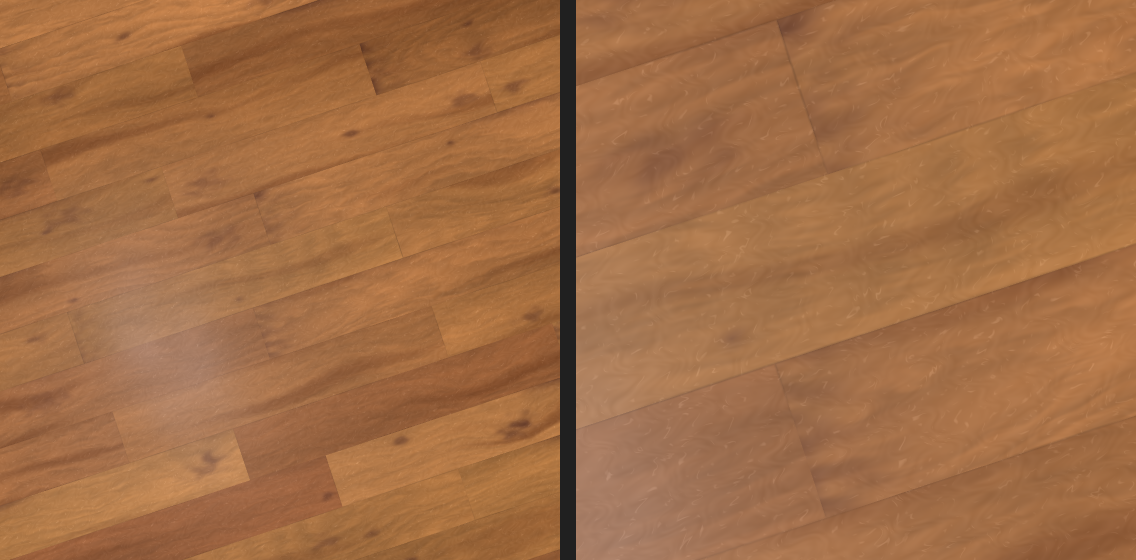
Left, the full canvas; right, a detail of the centre.
Write a WebGL 1 fragment shader that draws this texture.

```glsl
precision highp float;
// Worn oak floor: slanted rows of staggered boards with grain, knots, stains and a soft sheen.
uniform vec2 u_resolution;

const vec2 GRAIN_DIR = vec2(0.949, 0.314);   // direction of the rows
const vec2 BOARD = vec2(0.6, 0.0969);        // board length and width
const float ROW_OFFSET = 0.199;
const float FIRST_JOINT = 0.9;
const float STAGGER = 0.235;                 // joint shift from row to row
const float STAGGER_WAVER = 0.08;
const float SEAM_WIDTH = 0.0013;
const float SEAM_DARKNESS = 0.13;
const float TONE_CONTRAST = 0.40;
const float SPECKLE_SCALE = 230.0;

const vec3 DARK_OAK = vec3(0.545, 0.335, 0.190);
const vec3 LIGHT_OAK = vec3(0.730, 0.510, 0.275);
const vec3 RED_TINT = vec3(0.98, 0.935, 1.0);
const vec3 STREAK = vec3(0.43, 0.235, 0.12);
const vec3 STAIN = vec3(0.34, 0.19, 0.14);
const vec3 HAZE = vec3(0.69, 0.56, 0.515);

const float SHADE_ROW = 0.87;                // darker band along the upper rows
const float SHADE_SPREAD = 0.085;
const vec3 SHADE_TINT = vec3(0.89, 0.86, 0.82);
const vec2 SHEEN_CENTER = vec2(0.30, 0.37);
const vec2 SHEEN_DIR = vec2(0.47, -0.88);
const vec2 SHEEN_SIZE = vec2(0.19, 0.095);

float hash(vec2 p) {
  return fract(sin(dot(p, vec2(127.1, 311.7))) * 43758.5);
}

float cornerSlope(vec2 cell, vec2 offset) {
  float angle = 6.2832 * hash(cell);
  return dot(vec2(cos(angle), sin(angle)), offset);
}

// Gradient noise, about -0.7 to 0.7
float noise(vec2 p) {
  vec2 i = floor(p), f = p - i;
  vec2 u = f * f * f * (f * (f * 6.0 - 15.0) + 10.0);
  vec2 e = vec2(1.0, 0.0);
  return mix(mix(cornerSlope(i, f), cornerSlope(i + e.xy, f - e.xy), u.x),
             mix(cornerSlope(i + e.yx, f - e.yx), cornerSlope(i + e.xx, f - e.xx), u.x), u.y);
}

// Light or dark character of a board, -1 to 1, calmer in the middle rows
float boardTone(vec2 id) {
  float r = id.x;
  float phase = 0.5 * (r + id.y) - 0.5 + 0.3733 * (r - 1.0) * (r - 2.0);
  float contrast = smoothstep(0.0, 4.0, abs(r - 4.8)) * (1.0 - 0.8 * exp(-3.0 * abs(r - 9.0)));
  return contrast * cos(6.2832 * phase) + 0.3 * (hash(id + 4.0) - 0.5);
}

vec3 floorColor(vec2 uv) {
  // Board layout
  vec2 q = vec2(dot(uv, GRAIN_DIR), dot(uv, vec2(-GRAIN_DIR.y, GRAIN_DIR.x)));
  q.y += ROW_OFFSET;
  float row = floor(q.y / BOARD.y);
  q.x -= FIRST_JOINT - STAGGER * row + STAGGER_WAVER * sin(1.2566 * (row - 1.6));
  vec2 id = vec2(row, floor(q.x / BOARD.x));
  vec2 local = q - id.yx * BOARD;
  vec2 edge = min(local, BOARD - local);
  vec2 seed = vec2(hash(id), hash(id + 9.0));

  // Knots, which also push the grain aside
  vec2 grain = local + 7.0 * seed;
  float rough = noise(grain * vec2(40.0, 80.0));
  float bend = 0.022 * noise(grain * vec2(5.0, 11.0)) + 0.004 * rough;
  float knots = 0.0;
  for (int i = 0; i < 3; i++) {
    vec2 key = id * 3.0 + float(i) * 17.0;
    vec2 center = BOARD * vec2(hash(key), 0.15 + 0.7 * hash(key + 5.0));
    float pick = hash(key + 11.0);
    float size = mix(0.004, 0.020, pick * pick);
    float d = length((local - center) * vec2(0.5, 1.0)) / size + 1.3 * rough;
    knots += exp(-d * d) * mix(0.6, 0.35, pick) * step(0.5, hash(key + 23.0));
    bend += size * exp(-0.12 * d * d);
  }
  grain.y += bend;

  // Fibres, growth rings and long dark streaks
  float fibre = noise(grain * vec2(14.0, 110.0)) + 0.8 * noise(grain * vec2(34.0, 210.0));
  float figure = noise(grain * vec2(2.0, 17.0));
  float rings = sin(44.0 * noise(grain * vec2(2.3, 9.0)) + 2.0 * fibre);
  float streak = smoothstep(0.08, 0.50, noise(grain * vec2(1.9, 27.0) + 31.0));

  vec3 color = mix(DARK_OAK, LIGHT_OAK, 0.59 + TONE_CONTRAST * boardTone(id));
  color *= mix(vec3(1.0), RED_TINT, seed.y);
  color *= 1.0 + 0.075 * fibre + 0.18 * figure + 0.04 * seed.x * rings;
  color = mix(color, STREAK, 0.55 * streak * (0.4 + 0.8 * seed.y));

  // Stains along seams and at some board ends
  float sideStain = smoothstep(0.08, 0.5, noise(vec2(q.x * 3.2, row * 5.3 + 0.4)));
  sideStain *= exp(-(BOARD.y - local.y) / 0.010);
  float endStain = step(0.6, seed.x) * exp(-local.x / 0.035) * (0.5 + rough + figure);
  color = mix(color, STAIN, clamp(knots + 0.65 * sideStain + 0.6 * endStain, 0.0, 0.8));

  // Faint seams of uneven strength
  float seam = 1.0 - smoothstep(0.0, SEAM_WIDTH, min(edge.x, edge.y));
  color *= 1.0 - SEAM_DARKNESS * seam * clamp(0.6 + 2.0 * noise(q * 9.0), 0.0, 1.5);

  // Shaded band, uneven room light, hazy sheen
  float across = (q.y - SHADE_ROW) / SHADE_SPREAD;
  color *= mix(vec3(1.0), SHADE_TINT, exp(-across * across));
  color *= 1.0 + 0.09 * noise(uv * 3.7);
  vec2 away = uv - SHEEN_CENTER;
  vec2 s = vec2(dot(away, SHEEN_DIR), dot(away, vec2(-SHEEN_DIR.y, SHEEN_DIR.x))) / SHEEN_SIZE;
  float glow = exp(-dot(s, s)) * (1.0 + 0.6 * noise(uv * 12.0));
  float wash = exp(-dot(away, away) / 0.13);
  color = mix(color, HAZE, 0.27 * wash) + 0.30 * glow * (HAZE + 0.07 - color);

  // Fine mottling and bright specks
  float mottle = noise(uv * 150.0 + 3.0 * rough);
  float speckle = smoothstep(0.28, 0.6, noise(uv * SPECKLE_SCALE + 2.0 * mottle));
  return color + 0.06 * speckle + 0.03 * mottle;
}

void main() {
  // Four samples per pixel smooth the board edges
  vec3 sum = vec3(0.0);
  for (int i = 0; i < 4; i++) {
    vec2 jitter = vec2(mod(float(i), 2.0), floor(float(i) / 2.0)) * 0.5 - 0.25;
    sum += floorColor((gl_FragCoord.xy + jitter) / u_resolution.y);
  }
  gl_FragColor = vec4(sum * 0.25, 1.0);
}
```
